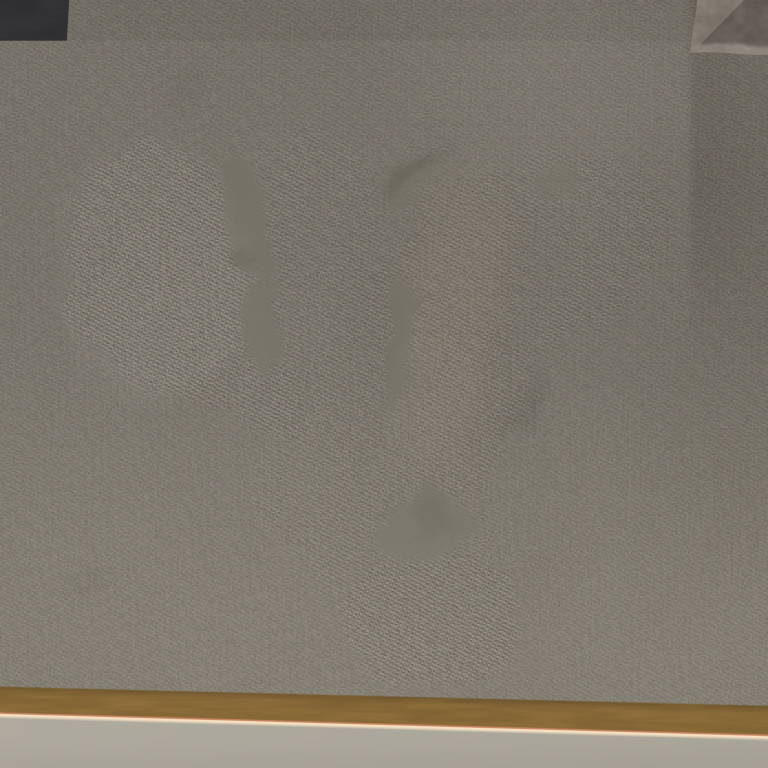
Write a WebGL 2 fragment shader that draws this texture.

```glsl
#version 300 es
precision highp float;
// Worn grey twill cloth with patches of coarse weave and smoothed smears,
// a slanted gold trim over a pale ledge, and two block corners at the top.
// Ellipse masks with noisy rims blend the weave strength and soft tints.
uniform vec2 u_resolution;
out vec4 fragColor;

const float TAU = 6.2831853;
const vec3 CLOTH_TOP = vec3(0.466, 0.449, 0.412);
const vec3 CLOTH_LOW = vec3(0.518, 0.499, 0.455);
const vec3 GOLD = vec3(0.51, 0.395, 0.21);
const vec3 LEDGE = vec3(0.675, 0.655, 0.610);
const vec3 GLOW = vec3(0.96, 0.88, 0.76);
const vec3 LIP_RED = vec3(0.78, 0.52, 0.38);
const vec3 DARK_BLOCK = vec3(0.195, 0.19, 0.20);
const vec3 PALE_FACE = vec3(0.50, 0.475, 0.44);
const vec3 BROWN_FACE = vec3(0.40, 0.37, 0.34);
const vec2 TWILL_A = vec2(88.0, 174.0);
const vec2 TWILL_B = vec2(150.0, -76.0);
const float FINE_WEAVE = 0.026;
const float COARSE_WEAVE = 0.078;
const float GRAIN = 0.046;

float hash(vec2 p) {
  return fract(sin(dot(p, vec2(127.1, 311.7))) * 43758.5453);
}

float noise(vec2 p) {
  vec2 i = floor(p), f = fract(p);
  f = f * f * (3.0 - 2.0 * f);
  return mix(mix(hash(i), hash(i + vec2(1, 0)), f.x),
             mix(hash(i + vec2(0, 1)), hash(i + vec2(1, 1)), f.x), f.y);
}

float fbm(vec2 p) {
  float sum = 0.0, amp = 0.5;
  for (int i = 0; i < 4; i++) {
    sum += amp * noise(p);
    p = p * 2.03 + 7.1;
    amp *= 0.5;
  }
  return sum;
}

// Tilted ellipse mask: 1 inside, fading over the given relative softness.
float blob(vec2 p, vec2 center, vec2 radius, float tilt, float soft) {
  float c = cos(tilt), s = sin(tilt);
  vec2 d = mat2(c, -s, s, c) * (p - center);
  return 1.0 - smoothstep(1.0 - soft, 1.0 + soft, length(d / radius));
}

// Smooth step upward across zero.
float edge(float d, float width) {
  return smoothstep(-width, width, d);
}

void main() {
  vec2 uv = gl_FragCoord.xy / u_resolution;
  float px = 0.8 / min(u_resolution.x, u_resolution.y);
  vec2 warp = vec2(fbm(uv * 20.0), fbm(uv * 20.0 + 31.0)) - 0.47;
  vec2 p = uv + 0.06 * warp;

  // Broad light across the cloth
  vec3 color = mix(CLOTH_LOW, CLOTH_TOP, smoothstep(0.08, 0.6, uv.y));
  float light = 0.025 * (fbm(uv * 5.0) - 0.47);
  light += 0.025 * blob(uv, vec2(0.76, 0.90), vec2(0.18, 0.14), 0.0, 0.8);
  light += 0.016 * blob(uv, vec2(0.12, 0.45), vec2(0.3, 0.25), 0.0, 0.8);
  light -= 0.018 * (1.0 - edge(0.947 - uv.y, 0.004));
  float shade = smoothstep(0.89, 0.908, uv.x) * smoothstep(0.48, 0.8, uv.y);
  light -= 0.042 * shade * (1.0 - 0.4 * smoothstep(0.91, 1.0, uv.x));
  light -= 0.015 * smoothstep(0.7, 0.95, uv.x) * smoothstep(0.12, 0.4, uv.y);

  // Coarse weave patches
  float coarse = blob(p, vec2(0.205, 0.655), vec2(0.122, 0.165), 0.15, 0.07);
  coarse = max(coarse, 0.9 * blob(p, vec2(0.28, 0.53), vec2(0.16, 0.055), -0.65, 0.2));
  coarse = max(coarse, 0.6 * blob(p, vec2(0.43, 0.59), vec2(0.105, 0.24), 0.1, 0.15));
  coarse = max(coarse, 0.55 * blob(p, vec2(0.68, 0.66), vec2(0.21, 0.125), 0.45, 0.12));
  coarse = max(coarse, 0.65 * blob(p, vec2(0.61, 0.47), vec2(0.065, 0.15), -0.25, 0.15));
  coarse = max(coarse, 0.95 * blob(p, vec2(0.56, 0.19), vec2(0.118, 0.09), 0.0, 0.09));
  coarse = max(coarse, 0.55 * blob(p, vec2(0.49, 0.32), vec2(0.16, 0.10), -0.5, 0.2));
  light += 0.016 * blob(p, vec2(0.2, 0.65), vec2(0.125, 0.17), 0.1, 0.12);

  // Smeared areas without weave
  float smear = blob(p, vec2(0.325, 0.715), vec2(0.024, 0.085), 0.18, 0.2);
  smear = max(smear, blob(p, vec2(0.345, 0.575), vec2(0.023, 0.065), 0.0, 0.3));
  smear = max(smear, blob(p, vec2(0.515, 0.55), vec2(0.019, 0.09), -0.1, 0.25));
  smear = max(smear, blob(p, vec2(0.56, 0.315), vec2(0.06, 0.045), 0.5, 0.2));
  smear = max(smear, 0.8 * blob(p, vec2(0.525, 0.765), vec2(0.045, 0.03), 0.4, 0.5));
  smear = max(smear, 0.7 * blob(p, vec2(0.73, 0.765), vec2(0.032, 0.028), 0.0, 0.4));

  // Creases, dents and warm ridges
  light -= 0.034 * blob(p, vec2(0.53, 0.78), vec2(0.045, 0.012), 0.55, 0.8);
  light -= 0.028 * blob(p, vec2(0.685, 0.48), vec2(0.018, 0.035), -0.3, 0.8);
  light -= 0.022 * blob(p, vec2(0.57, 0.33), vec2(0.022, 0.03), 0.0, 0.7);
  light -= 0.03 * blob(p, vec2(0.315, 0.67), vec2(0.014, 0.010), 0.0, 0.8);
  light -= 0.016 * blob(p, vec2(0.11, 0.245), vec2(0.03, 0.018), 0.0, 0.8);
  light -= 0.013 * blob(p, vec2(0.24, 0.885), vec2(0.02, 0.03), 0.0, 0.8);
  float ridge = blob(p, vec2(0.59, 0.58), vec2(0.06, 0.17), -0.12, 0.55);
  color += light + ridge * vec3(0.030, 0.023, 0.016);
  color += smear * vec3(-0.014, -0.006, -0.012);

  // Twill threads, broken by jitter, and grain
  vec2 thread = uv + 0.0016 * (vec2(noise(uv * 130.0), noise(uv * 130.0 + 9.0)) - 0.5);
  float twill = sin(TAU * dot(thread, TWILL_A));
  twill *= 0.55 + 0.45 * sin(TAU * dot(thread, TWILL_B));
  vec2 cell = floor(uv * 420.0);
  float grain = hash(cell) - 0.5;
  vec3 tint = vec3(hash(cell + 3.7), hash(cell + 8.3), hash(cell + 5.1)) - 0.5;
  float strength = mix(FINE_WEAVE, COARSE_WEAVE, coarse) * (1.0 - 0.92 * smear);
  color += strength * twill * vec3(1.05, 1.0, 0.88);
  color += (GRAIN * grain + 0.012 * tint) * (1.0 + 0.5 * coarse) * (1.0 - 0.85 * smear);

  // Gold trim, glowing lip and ledge
  float trimTop = 0.106 - 0.025 * uv.x;
  float lip = 0.0725 - 0.029 * uv.x;
  vec3 gold = GOLD * (0.9 + 0.2 * fbm(uv * vec2(18.0, 160.0)));
  gold *= 0.90 + 0.14 * smoothstep(trimTop, trimTop - 0.012, uv.y);
  color = mix(color, gold, edge(trimTop - uv.y, 1.5 * px));
  color = mix(color, LIP_RED, edge(lip - uv.y, px));
  color = mix(color, GLOW, edge(lip - 0.002 - uv.y, px));
  vec3 ledge = LEDGE + 0.02 * (0.5 - uv.x) - 0.02 * smoothstep(0.04, 0.0, uv.y);
  color = mix(color, ledge, smoothstep(lip - 0.0035, lip - 0.009, uv.y));

  // Dark block at upper left, two-faced pale block at upper right
  float dark = edge(0.087 + 0.06 * (uv.y - 0.947) - uv.x, px) * edge(uv.y - 0.947, px);
  color = mix(color, DARK_BLOCK + 0.04 * (fbm(uv * vec2(30.0, 90.0)) - 0.5), dark);
  float rough = 0.006 * warp.x;
  float pale = edge(uv.x - 0.899 - 0.12 * (uv.y - 0.932) + rough, px);
  pale *= edge(uv.y - 0.932 + 0.03 * (uv.x - 0.9) + rough, px);
  vec3 block = mix(PALE_FACE, BROWN_FACE, edge(uv.x - 0.912 - 0.98 * (uv.y - 0.942), 0.002));
  block = mix(block, PALE_FACE + 0.04, 1.0 - smoothstep(0.938, 0.946, uv.y + 2.0 * rough));
  color = mix(color, block + 0.12 * (fbm(uv * 80.0) - 0.47), pale);

  fragColor = vec4(clamp(color, 0.0, 1.0), 1.0);
}
```
